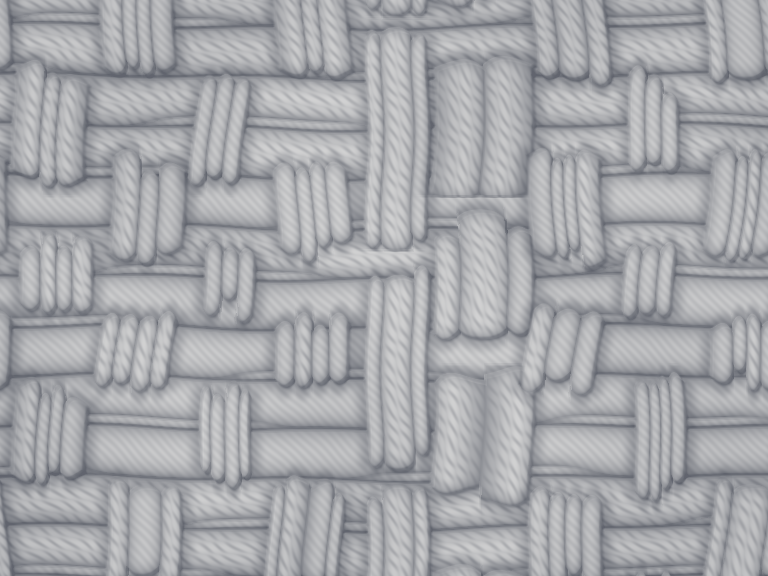
A WebGL 1 fragment shader for this texture:

```glsl
precision highp float;
// Pale woven cords: twelve horizontal ropes held by nine columns of staggered wraps.
uniform vec2 u_resolution;

float hash(vec2 p) {
  return fract(sin(dot(p, vec2(41.3, 289.1))) * 4375.5);
}

// Slanting fibres on a cord; q.x runs along it and q.y across it.
float strand(vec2 q, float braided) {
  float wander = 0.7 * sin(q.x * 3.1 + q.y * 5.0) + 0.5 * sin(q.x * 7.3);
  float lane = floor(q.y / 0.27);
  float across = fract(q.y / 0.27) - 0.5;
  float plait = sin(20.0 * q.x - 27.0 * q.y + lane * 2.6 + wander);
  plait = (0.2 + plait - 0.5 * plait * plait) * (1.0 - 4.0 * across * across);
  float twist = 0.5 * sin(30.0 * q.x - 31.0 * q.y + 0.6 * wander);
  return mix(twist, plait * 1.3, braided);
}

// Rounded cross section, c from -1 to 1.
float bulge(float c) {
  return sqrt(max(0.0, 1.0 - c * c));
}

// Returns height, openness to light and fibre tone; y points down.
vec3 weave(vec2 p) {
  // Horizontal ropes, some with a thin cord along the lower edge
  float y = (p.y - 0.05) / 1.045 + 0.5;
  y += 0.05 * sin(p.x * 0.5 + 1.0) + 0.04 * sin(p.x * 1.3 + p.y * 0.6);
  float row = floor(y);
  float c = fract(y) * 2.0 - 1.0;
  float split = smoothstep(-0.2, 0.7, sin(p.x * 0.6 + row * 2.3));
  float rope = bulge((c + 0.17 * split) / (0.96 - 0.15 * split));
  float thin = 0.75 * split * bulge((c - 0.81) / 0.18);
  float open = max(rope, thin);
  float braided = step(0.42, hash(vec2(row, 3.0))) * step(thin, rope);
  float fibre = strand(vec2(p.x + row * 0.37, c * 0.52), braided) * open;
  float height = 0.4 * open;

  // Vertical wraps passing over alternate groups of ropes
  for (int i = -1; i <= 1; i++) {
    float column = floor(p.x / 1.78) + float(i);
    float odd = mod(column + step(4.5, column), 2.0);
    float tall = step(abs(column - 4.0), 0.1);
    float broad = step(abs(column - 5.0), 0.1);
    float narrow = step(abs(mod(column, 5.0) - 2.0), 0.1);
    float start = mix(mix(2.35, 0.6, odd), 2.8, tall);
    float pitch = mix(3.5, 4.85, tall);
    float group = floor((p.y - start) / pitch + 0.5);
    float level = group * 2.0 + 1.0 - odd;
    float single = step(abs(level - 3.5), 0.6);
    vec2 id = vec2(column, level);

    vec2 middle = vec2((column + 0.66) * 1.78, start + pitch * group);
    middle.x += (hash(id) - 0.5) * 0.3 * (1.0 - tall - broad);
    middle.y -= 0.33 * sin((level - 3.0) * 1.1) * (1.0 - tall);
    vec2 extent = vec2(0.76 - 0.24 * narrow - 0.12 * tall + 0.26 * broad,
                       1.05 - 0.27 * single + 0.4 * broad + 1.2 * tall);
    extent.y += 0.2 * (hash(id + 2.0) - 0.5);
    vec2 q = p - middle;
    q.x += q.y * 0.22 * (hash(id + 6.0) - 0.4) * (1.0 - tall);
    q.x += 0.04 * sin(q.y * 1.8 + hash(id) * 6.0);

    // Split the wrap into cords of unequal width
    float u = clamp(q.x / extent.x, -1.0, 1.0) * 0.5 + 0.5;
    float skew = mix(1.3 * (hash(id + 4.0) - 0.5), 0.5, tall);
    u += skew * sin(6.2832 * u) / 6.2832;
    float count = 3.0 - broad + step(0.5, hash(id + 5.0)) * (1.0 - tall);
    float cord = min(floor(u * count), count - 1.0);
    float side = (u * count - cord) * 2.0 - 1.0;
    float tuft = hash(id + vec2(cord * 3.0, 9.0));
    q.y += 0.35 * (hash(id + vec2(cord, 13.0)) - 0.5);

    // Rounded ends tuck under the neighbouring ropes
    vec2 d = abs(q) - extent - vec2(0.0, 0.3 * (tuft - 0.5));
    d.y += 0.17 * side * side;
    float cap = bulge(1.0 - clamp(-d.y / 0.42, 0.0, 1.0));
    float body = bulge(side * 0.97) * cap;
    float inside = 1.0 - smoothstep(-0.06, 0.05, max(d.x, d.y));
    float plaited = max(step(0.6, tuft) * (1.0 - narrow), tall * step(abs(cord - 1.0), 0.1));
    plaited = max(plaited, broad * step(cord, 0.5));
    float weft = strand(vec2(q.y + tuft, q.x), plaited) * body;

    open *= mix(0.42, 1.0, smoothstep(0.0, 0.36, length(max(d, 0.0))));
    height = mix(height, 0.45 + 0.35 * body, inside);
    open = mix(open, body, inside);
    fibre = mix(fibre, weft, inside);
  }
  return vec3(height, open, fibre);
}

void main() {
  vec2 uv = gl_FragCoord.xy / u_resolution;
  vec2 p = vec2(uv.x, 1.0 - uv.y) * vec2(16.0, 12.0);

  // Soft light from the upper left
  vec2 toLight = vec2(0.026, 0.034);
  vec3 far = weave(p + toLight);
  vec3 near = weave(p - toLight);
  vec3 here = weave(p);
  float open = (far.y + near.y + here.y) / 3.0;
  float tone = 0.46 + 0.285 * open + 0.052 * here.z;
  tone += clamp((far.x - near.x) * 0.45, -0.11, 0.06);

  // Broad unevenness, paler toward the middle
  tone += 0.018 * sin(p.x * 0.9 + 2.0 * sin(p.y * 0.5));
  tone += 0.025 - 0.13 * dot(uv - 0.5, uv - 0.5);
  tone = clamp(tone, 0.38, 0.82);

  // Hollows lean blue
  vec3 colour = tone + max(0.0, 0.84 - tone) * vec3(0.0, 0.03, 0.11);
  gl_FragColor = vec4(colour, 1.0);
}
```
